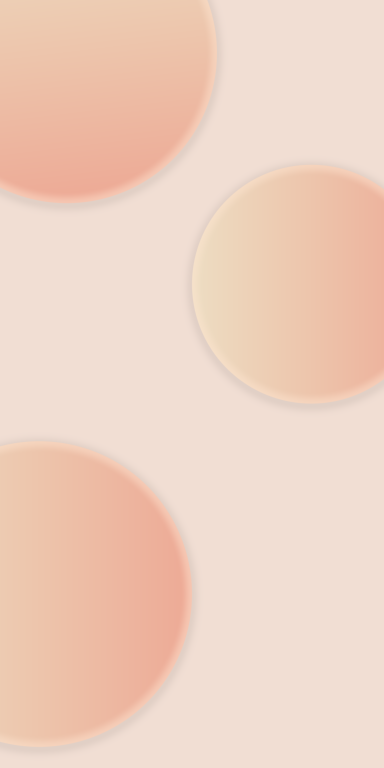
A Shadertoy shader for this background:

```glsl
// Three soft peach discs with glowing rims and faint shadows on a blush ground.
#define GROUND vec3(0.945, 0.871, 0.829)
#define CREAM vec3(0.928, 0.866, 0.762)
#define PEACH vec3(0.928, 0.770, 0.672)
#define CORAL vec3(0.930, 0.664, 0.585)
#define RIM_LIGHT vec3(1.0, 0.900, 0.820)
#define RIM_WIDTH 0.030
#define RIM_STRENGTH 0.46
#define SHADOW_WIDTH 0.030
#define SHADOW_STRENGTH 0.065
#define SHADOW_OFFSET vec2(0.0, -0.006)

const int DISC_COUNT = 3;

// Centre and radius, in canvas widths
const vec3 DISCS[DISC_COUNT] = vec3[DISC_COUNT](
    vec3(0.174, 1.862, 0.391),
    vec3(0.811, 1.260, 0.311),
    vec3(0.102, 0.453, 0.398));

// Direction from cream to coral
const vec2 DIRECTIONS[DISC_COUNT] = vec2[DISC_COUNT](
    vec2(0.12, -0.993), vec2(1.0, 0.0), vec2(1.0, 0.0));

float discDistance(vec2 p, vec3 disc) {
    return length(p - disc.xy) - disc.z;
}

// Three-stop ramp across the disc
vec3 ramp(float t) {
    vec3 warm = mix(CREAM, PEACH, clamp(2.0 * t, 0.0, 1.0));
    return mix(warm, CORAL, clamp(2.0 * t - 1.0, 0.0, 1.0));
}

vec3 drawDisc(vec3 below, vec2 p, vec3 disc, vec2 direction, float pixel) {
    float d = discDistance(p, disc);

    // Shadow fades away from the slightly lowered silhouette
    float shadowD = max(discDistance(p - SHADOW_OFFSET, disc), 0.0);
    float shadow = exp(-pow(shadowD / SHADOW_WIDTH * 1.8, 2.0));
    below *= 1.0 - SHADOW_STRENGTH * shadow;

    // Linear fill with a soft light inside the edge
    float t = 0.5 + 0.5 * dot(p - disc.xy, direction) / disc.z;
    float rim = 1.0 - smoothstep(0.0, RIM_WIDTH, -d);
    vec3 fill = mix(ramp(t), RIM_LIGHT, RIM_STRENGTH * rim);

    return mix(below, fill, smoothstep(pixel, -pixel, d));
}

void mainImage(out vec4 fragColor, in vec2 fragCoord) {
    vec2 p = fragCoord / iResolution.x;
    float pixel = 0.75 / iResolution.x;

    vec3 color = GROUND;
    for (int i = 0; i < DISC_COUNT; i++) {
        color = drawDisc(color, p, DISCS[i], DIRECTIONS[i], pixel);
    }
    fragColor = vec4(color, 1.0);
}
```
